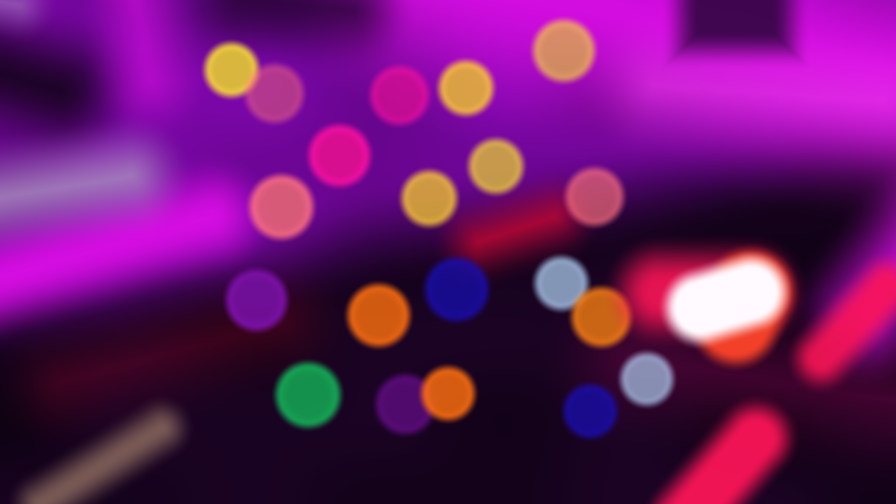
Write a Shadertoy shader that draws this background.

```glsl
// Out-of-focus stage lights: a dark plum room under magenta and violet haze.
// Soft capsules form the broad glows and streaks; a jittered, sheared grid
// scatters translucent lens discs, warm at the top and mixed below.

const vec3 PLUM    = vec3(0.075, 0.008, 0.10);
const vec3 VIOLET  = vec3(0.41, 0.02, 0.56);
const vec3 MAGENTA = vec3(0.83, 0.05, 0.88);
const vec3 ORCHID  = vec3(0.97, 0.24, 0.96);
const vec3 WINE    = vec3(0.42, 0.02, 0.27);
const vec3 RED     = vec3(0.86, 0.03, 0.19);
const vec3 ROSE    = vec3(0.98, 0.08, 0.34);
const vec3 SILVER  = vec3(0.66, 0.55, 0.75);
const vec3 SAND    = vec3(0.56, 0.43, 0.38);
const vec3 WHITE   = vec3(1.0, 0.98, 1.0);

const vec3 WARM_LIGHTS[4] = vec3[4](
    vec3(0.93, 0.82, 0.22), vec3(0.95, 0.42, 0.48),
    vec3(0.94, 0.06, 0.60), vec3(0.96, 0.78, 0.20));
const vec3 MIXED_LIGHTS[6] = vec3[6](
    vec3(0.10, 0.05, 0.66), vec3(0.72, 0.86, 1.00),
    vec3(1.00, 0.52, 0.07), vec3(0.08, 0.74, 0.36),
    vec3(0.46, 0.06, 0.62), vec3(0.98, 0.43, 0.06));

const int   COLUMNS     = 5;
const int   ROWS        = 4;
const vec2  GRID_ORIGIN = vec2(0.44, 0.86);
const vec2  GRID_STEP   = vec2(0.165, 0.225);
const float GRID_SHEAR  = 0.06;   // sideways shift per row
const float JITTER      = 0.13;
const float DISC_RADIUS = 0.056;
const float DISC_BLUR   = 0.011;

float hash(float n) { return fract(sin(n * 127.1) * 43758.55); }

float noise(vec2 p) {
    vec2 cell = floor(p), f = fract(p);
    f = f * f * (3.0 - 2.0 * f);
    float n = cell.x + 57.0 * cell.y;
    return mix(mix(hash(n), hash(n + 1.0), f.x),
               mix(hash(n + 57.0), hash(n + 58.0), f.x), f.y);
}

// Coverage of a rounded line from a to b with a soft edge
float capsule(vec2 p, vec2 a, vec2 b, float radius, float blur) {
    vec2 d = b - a;
    float t = clamp(dot(p - a, d) / dot(d, d), 0.0, 1.0);
    return 1.0 - smoothstep(radius - blur, radius + blur, length(p - a - d * t));
}

void glaze(inout vec3 color, vec3 tint, float amount) {
    color = mix(color, tint, amount);
}

// Room, haze and the large dark shapes in it
vec3 backdrop(vec2 p) {
    float mottle = noise(p * vec2(4.0, 6.0) + 3.0);
    vec3 c = PLUM * (0.6 + 0.8 * mottle);
    glaze(c, WINE, 0.7 * capsule(p, vec2(1.25, 0.29), vec2(1.8, 0.20), 0.05, 0.15));
    glaze(c, RED, 0.3 * capsule(p, vec2(0.12, 0.24), vec2(0.56, 0.36), 0.03, 0.12));

    float rise = p.y - 0.36 - 0.2 * p.x;
    glaze(c, VIOLET * (0.75 + 0.5 * mottle), smoothstep(-0.10, 0.13, rise));

    // Magenta wash on the upper right, with a dim panel
    glaze(c, MAGENTA, capsule(p, vec2(0.86, 1.06), vec2(1.85, 0.84), 0.16, 0.17));
    glaze(c, ORCHID, 0.7 * capsule(p, vec2(1.30, 0.83), vec2(1.75, 0.80), 0.04, 0.12));
    vec2 panel = abs(p - vec2(1.46, 0.98)) - vec2(0.11, 0.08);
    glaze(c, PLUM * 2.5, 0.9 * (1.0 - smoothstep(-0.04, 0.04, max(panel.x, panel.y))));

    // Shadows along the upper left
    glaze(c, PLUM, 0.9 * capsule(p, vec2(-0.05, 0.87), vec2(0.12, 0.82), 0.08, 0.09));
    glaze(c, PLUM * 2.0, 0.8 * capsule(p, vec2(0.48, 1.0), vec2(0.70, 0.98), 0.05, 0.08));
    glaze(c, MAGENTA, 0.7 * capsule(p, vec2(0.26, 1.05), vec2(0.30, 0.84), 0.05, 0.08));
    return c;
}

// Slanted light streaks
void addStreaks(inout vec3 c, vec2 p) {
    glaze(c, MAGENTA, capsule(p, vec2(-0.1, 0.42), vec2(0.42, 0.57), 0.065, 0.065));
    glaze(c, SILVER, 0.9 * capsule(p, vec2(-0.05, 0.60), vec2(0.26, 0.65), 0.05, 0.08));
    glaze(c, SILVER, 0.7 * capsule(p, vec2(-0.02, 1.0), vec2(0.04, 0.99), 0.02, 0.06));
    glaze(c, SAND, 0.8 * capsule(p, vec2(0.08, 0.0), vec2(0.32, 0.15), 0.035, 0.035));
    glaze(c, RED, 0.85 * capsule(p, vec2(0.95, 0.52), vec2(1.10, 0.57), 0.03, 0.07));
    glaze(c, MAGENTA, 0.9 * capsule(p, vec2(1.72, 0.38), vec2(1.85, 0.56), 0.07, 0.09));
    glaze(c, ROSE, 0.9 * capsule(p, vec2(1.63, 0.29), vec2(1.76, 0.43), 0.045, 0.03));
    glaze(c, ROSE, 0.95 * capsule(p, vec2(1.36, -0.03), vec2(1.50, 0.13), 0.06, 0.03));
}

// Scattered translucent discs with a faint bright rim
void addDiscs(inout vec3 c, vec2 p) {
    for (int i = 0; i < COLUMNS * ROWS; i++) {
        int row = i / COLUMNS;
        float id = float(i);
        vec2 cell = vec2(float(i % COLUMNS), float(row));
        vec2 center = GRID_ORIGIN + GRID_STEP * vec2(cell.x, -cell.y);
        center.x += GRID_SHEAR * cell.y;
        center += JITTER * (vec2(hash(id + 1.3), hash(id + 41.7)) - 0.5);
        float radius = DISC_RADIUS * mix(0.9, 1.15, hash(id + 77.1));
        float d = length(p - center);
        float cover = 1.0 - smoothstep(radius - DISC_BLUR, radius + DISC_BLUR, d);
        float rim = smoothstep(0.6, 0.95, d / radius);
        vec3 light = row < 2 ? WARM_LIGHTS[i % 4] : MIXED_LIGHTS[i % 6];
        float strength = mix(0.4, 1.0, sqrt(hash(id + 19.9)));
        glaze(c, light * (0.95 + 0.1 * rim), cover * strength);
    }
}

// Overexposed lamp with a coloured fringe
void addLamp(inout vec3 c, vec2 p) {
    vec2 a = vec2(1.39, 0.39), b = vec2(1.49, 0.42);
    glaze(c, ROSE, 0.9 * capsule(p, a - vec2(0.08, -0.03), b, 0.07, 0.05));
    glaze(c, vec3(0.95, 0.25, 0.16), capsule(p, a + vec2(0.07, -0.03), b, 0.08, 0.02));
    glaze(c, WHITE, capsule(p, a, b, 0.066, 0.02));
}

void mainImage(out vec4 fragColor, in vec2 fragCoord) {
    vec2 p = fragCoord / iResolution.y;
    vec3 color = backdrop(p);
    addStreaks(color, p);
    addDiscs(color, p);
    addLamp(color, p);
    fragColor = vec4(clamp(color, 0.0, 1.0), 1.0);
}
```
